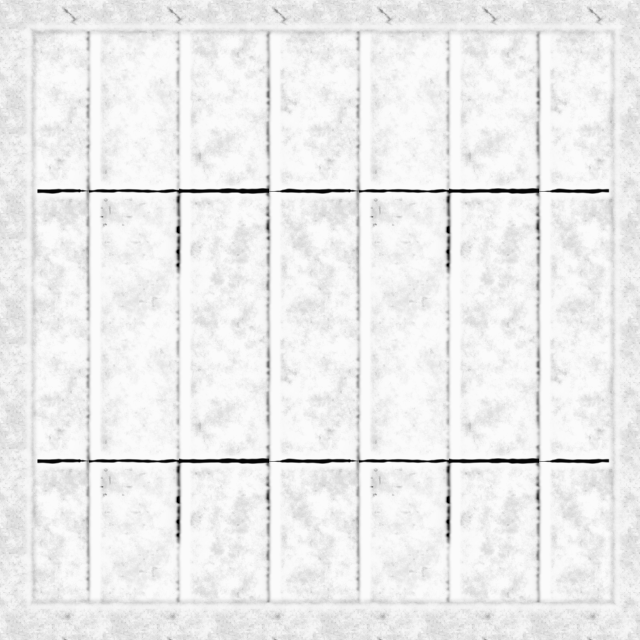
This texture map is drawn by a Shadertoy shader. Its source:

```glsl
// Pale occlusion map of a planked panel inside a rough plain frame.
// Three plank kinds repeat on a square tile; seams, joints and grime are
// distance masks broken up by value noise that repeats with the tile.

#define PLANK_W 0.1406      // distance between upright seams
#define TILE_H 0.4219       // distance between level joints
#define FIRST_SEAM 0.1385   // first seam from the left
#define FIRST_JOINT 0.2985  // first joint from the top
#define FRAME_TILE 0.1641   // repeat of the frame grain
#define PANEL_MID vec2(0.505, 0.495)
#define PANEL_HALF vec2(0.453, 0.446)
#define STRIP_W 0.0205      // clean strip to the right of a seam
#define PAPER 0.985
#define GRIME 0.15
#define SEAM_W 0.0024
#define NO_WRAP 4096.0

float hash(vec2 p) {
    vec3 q = fract(vec3(p.xyx) * 0.1031);
    q += dot(q, q.yzx + 33.33);
    return fract((q.x + q.y) * q.z);
}

// Value noise that wraps after "period" cells.
float noise(vec2 p, float period) {
    vec2 i = floor(p), f = fract(p);
    f = f * f * (3.0 - 2.0 * f);
    vec2 a = mod(i, period), b = mod(i + 1.0, period);
    return mix(mix(hash(a), hash(vec2(b.x, a.y)), f.x),
               mix(hash(vec2(a.x, b.y)), hash(b), f.x), f.y);
}

float fbm(vec2 p, float period) {
    float sum = 0.0, gain = 0.36;
    for (int i = 0; i < 5; i++) {
        sum += gain * noise(p, period);
        p *= 2.0;
        period *= 2.0;
        gain *= 0.76;
    }
    return sum / 1.12;
}

float bell(float x, float width) {
    return exp(-x * x / (width * width));
}

float frameTone(vec2 p) {
    vec2 cell = fract(p / FRAME_TILE);
    float blotch = smoothstep(0.32, 0.82, fbm(cell * 8.0, 8.0));
    float grain = pow(noise(cell * 56.0, 56.0), 4.0);
    float tone = PAPER - 0.02 - 0.10 * blotch - 0.09 * grain;

    // Short crooked crack and a pit in every repeat
    float bend = 0.12 * (noise(vec2(cell.y * 28.0, 3.0), NO_WRAP) - 0.5);
    float crack = bell(cell.x - 0.6 - 0.4 * cell.y - bend, 0.018);
    crack *= smoothstep(0.04, 0.1, cell.y) * smoothstep(0.27, 0.2, cell.y);
    float pit = bell(length(cell - vec2(0.65, 0.87)), 0.035);
    return tone - (0.32 * crack + 0.22 * pit) * (0.4 + blotch);
}

float plankTone(vec2 p, float inset, float px) {
    float s = (p.x - FIRST_SEAM) / PLANK_W;
    float kind = mod(floor(s), 3.0);
    float e = fract(s) * PLANK_W;
    float joints = (p.y - FIRST_JOINT) / TILE_H;
    float v = fract(joints);
    float jointD = (joints - floor(joints + 0.5)) * TILE_H;
    vec2 local = vec2(e + kind * 0.7, v * TILE_H);

    // Slightly slanted blotches, strongest beside the clean strip
    vec2 slant = local + vec2(0.25 * local.y, -0.3 * local.x);
    float f = fbm(slant * 34.0 + 7.0, NO_WRAP);
    float grime = smoothstep(0.36, 0.86, f);
    float edge = exp(-max(e - STRIP_W, 0.0) / 0.016);
    float dirt = grime * (kind == 0.0 ? 0.62 : 0.85) + edge * 0.9 * f * f;
    float specks = smoothstep(0.76, 0.95, noise(local * 150.0, NO_WRAP));
    float cluster = bell(v - 0.1, 0.09) * bell(e - 0.03, 0.03);
    dirt += specks * grime * (0.7 + (kind == 0.0 ? 3.0 * cluster : 0.0));
    dirt *= smoothstep(STRIP_W - 0.005, STRIP_W + 0.003, e);
    dirt *= smoothstep(0.005, 0.017, abs(jointD));
    float tone = PAPER - GRIME * dirt;

    // Upright seams: spotted, fading, and continuous
    float id = floor(s + 0.5);
    float seamKind = mod(id, 3.0);
    float d = (s - id) * PLANK_W;
    float y = v * TILE_H;
    float rough = noise(vec2(y * 190.0, seamKind * 9.0 + 2.0), NO_WRAP);
    float slow = noise(vec2(y * 42.0, seamKind * 5.0 + 1.0), NO_WRAP);
    d += 0.0022 * (rough - 0.5);
    float power = 0.28 + 0.3 * smoothstep(0.82, 1.0, v) + 0.45 * bell(v - 0.83, 0.018);
    if (seamKind == 1.0) power = mix(0.95, 0.2, smoothstep(0.24, 0.34, v));
    if (seamKind == 2.0) power = 0.52 + 0.15 * bell(v - 0.16, 0.1);
    float worn = (0.25 + 1.1 * rough) * (0.45 + 0.9 * slow);
    float seam = bell(d, SEAM_W + 0.4 * px) * worn;
    float shade = d < 0.0 ? exp(d / 0.008) : bell(d, SEAM_W);
    tone -= power * (0.85 * seam + 0.09 * shade);

    // Level joints: each plank has its own thickness and ragged edge
    float thick = kind == 0.0 ? 0.0019 : (kind == 1.0 ? 0.0031 : 0.0026);
    float ends = smoothstep(0.016, 0.023, e) * smoothstep(0.0, 0.004, PLANK_W - 0.011 - e);
    if (kind == 2.0) thick = mix(0.0006, thick, ends);
    thick += 0.0014 * (noise(vec2(local.x * 130.0, 4.0), NO_WRAP) - 0.5);
    float wave = 0.0014 * (noise(vec2(local.x * 60.0, 8.0), NO_WRAP) - 0.5);
    float soft = max(0.0014, px);
    float joint = smoothstep(thick + soft, thick - soft, abs(jointD + wave));
    joint *= smoothstep(0.005, 0.008, inset);
    return mix(tone, 0.02, joint);
}

void mainImage(out vec4 fragColor, in vec2 fragCoord) {
    vec2 p = fragCoord / iResolution.xy;
    p.y = 1.0 - p.y;
    float px = 1.0 / min(iResolution.x, iResolution.y);
    vec2 gap = PANEL_HALF - abs(p - PANEL_MID);
    float inset = min(gap.x, gap.y);

    // Frame, a pale lip, then a faint shadow round the panel
    float rim = fbm(p * 45.0, NO_WRAP);
    float rough = mix(frameTone(p), PAPER - 0.015, 0.75 * bell(inset + 0.007, 0.006));
    float tone = mix(rough, plankTone(p, inset, px), smoothstep(-0.002, 0.002, inset));
    tone -= 0.17 * rim * bell(inset - 0.001, 0.004);
    fragColor = vec4(vec3(clamp(tone, 0.0, 1.0)), 1.0);
}
```
